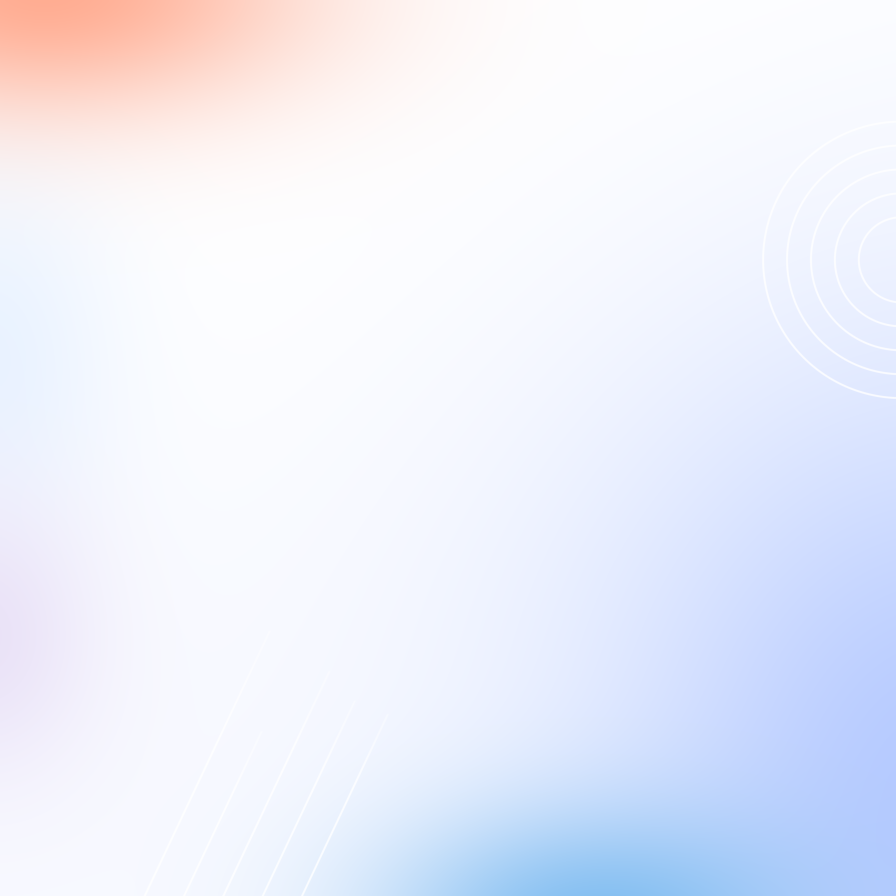
A Shadertoy shader for this background:

```glsl
const vec3 WHITE = vec3(1.0);
const vec3 MIST = vec3(0.972, 0.978, 1.0);
const vec3 CORAL = vec3(1.0, 0.675, 0.57);
const vec3 PERIWINKLE = vec3(0.71, 0.79, 1.0);
const vec3 SKY = vec3(0.49, 0.735, 0.94);
const vec3 ICE = vec3(0.905, 0.945, 1.0);
const vec3 LAVENDER = vec3(0.91, 0.875, 0.965);

const int RING_COUNT = 5;
const int STROKE_COUNT = 5;

// Soft elliptical falloff, 1 at the centre
float glow(vec2 p, vec2 centre, vec2 radius) {
    vec2 d = (p - centre) / radius;
    return exp(-dot(d, d));
}

// Antialiased coverage of a thin line at a given distance
float hairline(float dist, float width, float pixel) {
    float halfWidth = 0.5 * width;
    return 1.0 - smoothstep(halfWidth - 0.5 * pixel, halfWidth + pixel, abs(dist));
}

// Concentric circles with equal spacing
float rings(vec2 p, vec2 centre, float inner, float spacing, float pixel) {
    float radius = length(p - centre);
    float coverage = 0.0;
    for (int i = 0; i < RING_COUNT; i++) {
        float ringRadius = inner + spacing * float(i);
        coverage = max(coverage, hairline(radius - ringRadius, 0.0016, pixel));
    }
    return coverage;
}

// Parallel slanted strokes rising from the lower edge to varied heights
float strokes(vec2 p, float start, float spacing, float slant, float pixel) {
    float heights[STROKE_COUNT] = float[](0.296, 0.184, 0.251, 0.218, 0.203);
    float coverage = 0.0;
    for (int i = 0; i < STROKE_COUNT; i++) {
        float offset = p.x - start - spacing * float(i) - slant * p.y;
        float dist = offset / sqrt(1.0 + slant * slant);
        float fade = 1.0 - smoothstep(heights[i] * 0.55, heights[i], p.y);
        float ends = 1.0 - smoothstep(heights[i] - pixel, heights[i] + pixel, p.y);
        float line = hairline(dist, 0.0016, pixel) * ends * mix(0.45, 1.0, fade);
        coverage = max(coverage, line);
    }
    return coverage;
}

// Pale diagonal wash with coloured light along the borders
vec3 backdrop(vec2 p) {
    float diagonal = dot(p, vec2(-0.45, 0.9));
    vec3 color = mix(MIST, WHITE, 0.85 * smoothstep(0.0, 0.65, diagonal));
    color = mix(color, ICE, 0.9 * glow(p, vec2(-0.01, 0.60), vec2(0.14, 0.21)));
    color = mix(color, LAVENDER, 0.9 * glow(p, vec2(-0.02, 0.29), vec2(0.13, 0.16)));
    color = mix(color, PERIWINKLE, glow(p, vec2(1.06, 0.12), vec2(0.39, 0.45)));
    color = mix(color, SKY, 0.95 * glow(p, vec2(0.67, -0.03), vec2(0.24, 0.125)));
    color = mix(color, CORAL, glow(p, vec2(0.05, 1.01), vec2(0.29, 0.137)));
    return color;
}

void mainImage(out vec4 fragColor, in vec2 fragCoord) {
    vec2 p = fragCoord / iResolution.xy;
    float pixel = 1.0 / min(iResolution.x, iResolution.y);

    vec3 color = backdrop(p);

    // White line ornaments
    float ringMask = rings(p, vec2(1.006, 0.710), 0.0475, 0.0267, pixel);
    float strokeMask = strokes(p, 0.1615, 0.0439, 0.472, pixel);
    color = mix(color, WHITE, 0.8 * max(ringMask, strokeMask));

    fragColor = vec4(color, 1.0);
}
```
